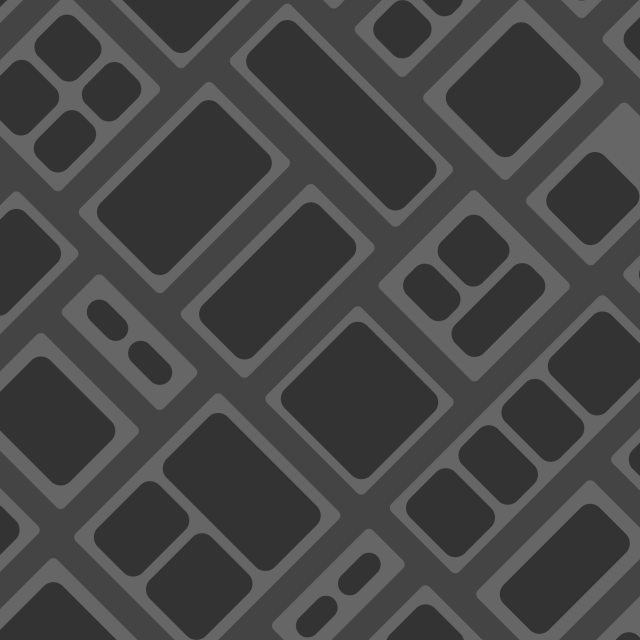
Give the GLSL for this pattern, as a WebGL 2 fragment shader.

```glsl
#version 300 es
precision highp float;
// A diagonal town plan: rounded city blocks between streets, with dark buildings.
// A rotated square is cut again and again at hashed places until each piece is
// one block; the same cut then divides every block into building lots.

#define SEED 23u
#define STREET 0.041
#define BLOCK_RADIUS 0.009
#define BUILDING_RADIUS 0.021
#define MARGIN_RANGE vec2(0.013, 0.025)
#define LOT_GAP 0.016
#define BLOCK_AREA_RANGE vec2(0.05, 0.135)
#define MIN_BLOCK 0.125
#define MIN_LOT 0.065
#define LOT_CHANCE 0.55
#define YARD_CHANCE 0.1

uniform vec2 u_resolution;
out vec4 fragColor;

const vec3 STREET_GREY = vec3(0.267);
const vec3 BLOCK_GREY = vec3(0.4);
const vec3 BUILDING_GREY = vec3(0.2);

// Integer hash of a piece's id; the salt gives independent values.
float random(uint id, uint salt) {
    uint h = id * 747796405u + salt * 2891336453u + SEED * 277803737u;
    h = (h ^ (h >> 16)) * 2246822519u;
    h = (h ^ (h >> 13)) * 3266489917u;
    h ^= h >> 16;
    return float(h >> 8) / 16777216.0;
}

// Rectangles are stored as (low corner, high corner).
vec4 inset(vec4 rect, float amount) {
    return rect + vec4(amount, amount, -amount, -amount);
}

// Cuts a rectangle across its longer side and keeps the part holding p.
vec4 cut(vec4 rect, vec2 p, float place, float minSide, float bias, inout uint id) {
    vec2 size = rect.zw - rect.xy;
    bool acrossX = size.x * bias > size.y;
    vec2 line = clamp(mix(rect.xy, rect.zw, place), rect.xy + minSide, rect.zw - minSide);
    bool low = acrossX ? p.x < line.x : p.y < line.y;
    id = id * 2u + (low ? 0u : 1u);
    if (acrossX) {
        if (low) rect.z = line.x; else rect.x = line.x;
    } else {
        if (low) rect.w = line.y; else rect.y = line.y;
    }
    return rect;
}

float roundedBox(vec2 p, vec4 rect, float radius) {
    vec2 halfSize = 0.5 * (rect.zw - rect.xy);
    float r = min(radius, min(halfSize.x, halfSize.y));
    vec2 q = abs(p - 0.5 * (rect.xy + rect.zw)) - halfSize + r;
    return length(max(q, 0.0)) + min(max(q.x, q.y), 0.0) - r;
}

float coverage(float dist, float pixel) {
    return 1.0 - smoothstep(-0.7 * pixel, 0.7 * pixel, dist);
}

void main() {
    float pixel = 1.0 / min(u_resolution.x, u_resolution.y);
    vec2 centered = (gl_FragCoord.xy - 0.5 * u_resolution) * pixel;
    vec2 p = vec2(centered.x + centered.y, centered.y - centered.x) * sqrt(0.5);

    // Cut the town into blocks of varied area.
    float reach = 0.6 * length(u_resolution) * pixel;
    vec4 cell = vec4(vec2(-reach), vec2(reach));
    uint id = 1u;
    for (int i = 0; i < 9; i++) {
        vec2 size = cell.zw - cell.xy;
        float limit = mix(BLOCK_AREA_RANGE.x, BLOCK_AREA_RANGE.y, random(id, 1u));
        if (size.x * size.y < limit) break;
        float place = mix(0.3, 0.7, random(id, 2u));
        float bias = mix(0.75, 1.33, random(id, 3u));
        cell = cut(cell, p, place, MIN_BLOCK, bias, id);
    }
    vec4 block = inset(cell, 0.5 * STREET);

    // Cut the block into lots, each holding one building.
    float margin = mix(MARGIN_RANGE.x, MARGIN_RANGE.y, random(id, 4u));
    vec4 lot = inset(block, margin - 0.5 * LOT_GAP);
    for (int i = 0; i < 2; i++) {
        vec2 size = lot.zw - lot.xy;
        if (max(size.x, size.y) < 2.2 * MIN_LOT || random(id, 5u) > LOT_CHANCE) break;
        lot = cut(lot, p, mix(0.4, 0.6, random(id, 6u)), MIN_LOT, 1.0, id);
    }
    vec4 building = inset(lot, 0.5 * LOT_GAP);

    // A few buildings leave part of their lot open as a yard.
    if (random(id, 7u) < YARD_CHANCE) {
        vec2 size = building.zw - building.xy;
        if (size.x > size.y) building.z -= 0.35 * size.x;
        else building.y += 0.35 * size.y;
    }

    vec3 color = STREET_GREY;
    color = mix(color, BLOCK_GREY, coverage(roundedBox(p, block, BLOCK_RADIUS), pixel));
    color = mix(color, BUILDING_GREY, coverage(roundedBox(p, building, BUILDING_RADIUS), pixel));
    fragColor = vec4(color, 1.0);
}
```
